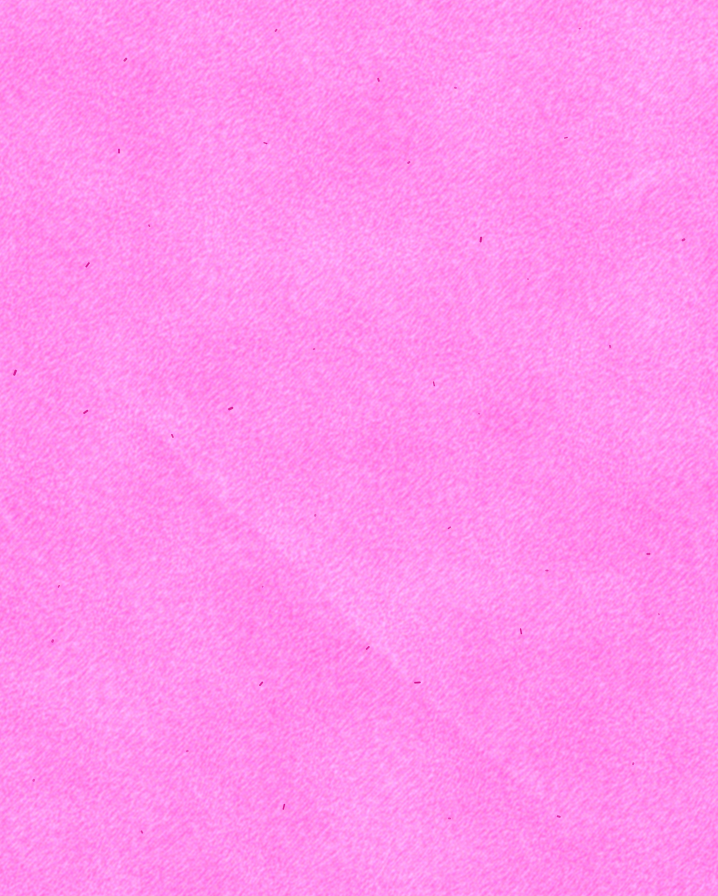
Reproduce this texture procedurally as a Shadertoy shader.

```glsl
const vec3  PAPER_PINK    = vec3(1.0, 0.562, 0.927);
const vec3  TONE_RESPONSE = vec3(0.0, 1.0, 0.42);   // how brightness shifts each channel
const vec3  SPECK_COLOR   = vec3(0.80, 0.03, 0.52);
const float FIBRE_ANGLE   = 0.87;
const vec2  FIBRE_FREQ    = vec2(125.0, 310.0);     // along, across
const float FIBRE_GAIN    = 0.125;
const float CROSS_GAIN    = 0.085;
const float GRAIN_FREQ    = 300.0;
const float GRAIN_GAIN    = 0.085;
const float HUE_GAIN      = 0.075;
const float CLOUD_GAIN    = 0.063;
const float CREASE_GAIN   = 0.032;
const float WRINKLE_GAIN  = 0.055;
const float SPECK_CELLS   = 9.0;
const float SPECK_CHANCE  = 0.65;

vec2 hash2(vec2 cell) {
    uvec2 q = uvec2(ivec2(cell)) * uvec2(1597334677u, 3812015801u);
    uint n = (q.x ^ q.y) * 1597334677u;
    n = (n ^ (n >> 15)) * 2246822519u;
    n ^= n >> 13;
    return vec2(n & 65535u, n >> 16) / 65535.0;
}

float cornerSlope(vec2 cell, vec2 offset) {
    float a = 6.2832 * hash2(cell).x;
    return dot(vec2(cos(a), sin(a)), offset);
}

float gradientNoise(vec2 p) {
    vec2 i = floor(p), f = p - i;
    vec2 u = f * f * f * (f * (f * 6.0 - 15.0) + 10.0);
    vec2 e = vec2(1.0, 0.0);
    float low  = mix(cornerSlope(i, f), cornerSlope(i + e, f - e), u.x);
    float high = mix(cornerSlope(i + e.yx, f - e.yx), cornerSlope(i + 1.0, f - 1.0), u.x);
    return mix(low, high, u.y);
}

vec2 rotate(vec2 p, float a) {
    float c = cos(a), s = sin(a);
    return vec2(c * p.x + s * p.y, c * p.y - s * p.x);
}

// Short slanted fibres in two slightly crossed layers, plus round grain
float fibreTone(vec2 p) {
    float bend = 0.35 * gradientNoise(p * 12.0) / 12.0;
    vec2 along = rotate(p + bend, FIBRE_ANGLE);
    vec2 crossed = rotate(p, FIBRE_ANGLE - 0.3);
    return FIBRE_GAIN * gradientNoise(along * FIBRE_FREQ)
         + CROSS_GAIN * gradientNoise(crossed * FIBRE_FREQ * 0.72 + 71.3)
         + GRAIN_GAIN * gradientNoise(rotate(p, 0.4) * GRAIN_FREQ + 19.7);
}

// Soft uneven dye
float cloudTone(vec2 p) {
    return CLOUD_GAIN * (gradientNoise(p * 4.0 + 3.7)
                       + 0.7 * gradientNoise(p * 10.0 + 8.2)
                       + 0.6 * gradientNoise(p * 27.0 + 5.1));
}

// Diagonal fold: pale above the line, deeper below it
float creaseTone(vec2 p) {
    vec2 q = rotate(p - vec2(0.37, 0.325), -0.77);
    q.y += 0.012 * gradientNoise(vec2(q.x * 9.0, 2.5));
    float side = smoothstep(-0.004, 0.004, q.y);
    float ridge = mix(-0.7 * exp(q.y * 16.0), exp(-q.y * 24.0), side);
    return CREASE_GAIN * ridge * (1.0 - smoothstep(0.25, 0.48, abs(q.x)));
}

// Pale curved wrinkle near the upper right
float wrinkleTone(vec2 p) {
    vec2 q = p - vec2(0.76, 0.73);
    float d = length(q) - 0.09;
    float band = (1.0 - smoothstep(-0.002, 0.006, d)) * smoothstep(-0.035, 0.0, d);
    float span = 1.0 - smoothstep(0.2, 0.9, abs(atan(q.y, q.x) - 2.1));
    return WRINKLE_GAIN * band * span;
}

// Sparse dark slivers, at most one per cell
float speckMask(vec2 p, float pixel) {
    vec2 cell = floor(p * SPECK_CELLS);
    vec2 place = hash2(cell + 31.0);
    vec2 form = hash2(cell + 177.0);
    vec2 pick = hash2(cell + 411.0);
    vec2 center = (cell + mix(vec2(0.1), vec2(0.9), place)) / SPECK_CELLS;
    vec2 q = rotate(p - center, FIBRE_ANGLE + 2.4 * (form.x - 0.5));
    float halfLength = mix(0.0003, 0.0027, form.y * form.y);
    q.x -= clamp(q.x, -halfLength, halfLength);
    float radius = mix(0.0007, 0.0013, pick.y);
    float ink = 1.0 - smoothstep(radius - 0.7 * pixel, radius + 0.7 * pixel, length(q));
    return ink * step(pick.x, SPECK_CHANCE) * mix(0.45, 0.9, form.y);
}

void mainImage(out vec4 fragColor, in vec2 fragCoord) {
    float pixel = 1.0 / iResolution.y;
    vec2 p = fragCoord * pixel;

    float tone = fibreTone(p) + cloudTone(p) + creaseTone(p) + wrinkleTone(p);
    vec3 color = PAPER_PINK + TONE_RESPONSE * tone;
    color.b += HUE_GAIN * gradientNoise(rotate(p, 1.1) * GRAIN_FREQ * 0.8 + 43.0);

    color = mix(color, SPECK_COLOR, speckMask(p, pixel));
    fragColor = vec4(clamp(color, 0.0, 1.0), 1.0);
}
```
